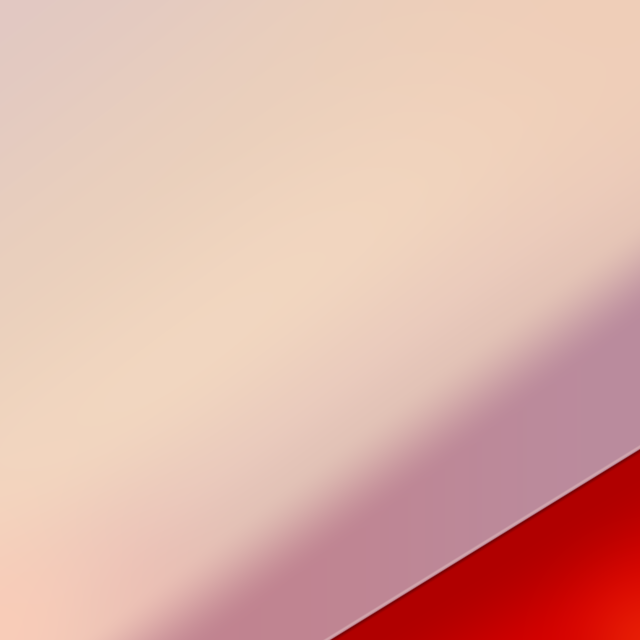
Reproduce this background procedurally as a three.js fragment shader.

```glsl
// Soft cream gradient with a diagonal mauve shadow and a glossy red corner.
varying vec2 vUv;

// Geometry, in canvas units
const float BAND_SLOPE = 0.75;               // tilt of the soft bands
const vec2 EDGE_START = vec2(0.516, 0.0);    // where the red edge meets the bottom
const float EDGE_SLOPE = 0.616;
const float EDGE_SOFTNESS = 0.0015;
const float RIM_WIDTH = 0.0035;
const float SEAM_WIDTH = 0.0045;

// Colours of the bands, from the shadow up to the top left corner
const vec3 MAUVE_ROSE = vec3(0.755, 0.515, 0.565);
const vec3 MAUVE_VIOLET = vec3(0.730, 0.545, 0.615);
const vec3 PENUMBRA = vec3(0.880, 0.755, 0.710);
const vec3 BLUSH = vec3(0.912, 0.788, 0.738);
const vec3 CREAM = vec3(0.946, 0.840, 0.752);
const vec3 SAND = vec3(0.918, 0.815, 0.738);
const vec3 PALE_LILAC = vec3(0.885, 0.785, 0.760);

// Accents
const vec3 PEACH = vec3(0.980, 0.800, 0.720);
const vec3 ROSE = vec3(0.930, 0.730, 0.700);
const vec3 APRICOT = vec3(0.935, 0.800, 0.715);
const vec3 RIM = vec3(0.840, 0.680, 0.700);
const vec3 SEAM = vec3(0.420, 0.000, 0.010);
const vec3 RED_DEEP = vec3(0.690, 0.000, 0.000);
const vec3 RED_BRIGHT = vec3(0.830, 0.000, 0.000);
const vec3 EMBER = vec3(0.910, 0.120, 0.020);

// Round falloff: 1 at the centre, fading with the given radius
float glow(vec2 p, vec2 center, float radius) {
  vec2 q = (p - center) / radius;
  return exp(-dot(q, q));
}

// Signed distance to the red edge, positive above it
float edgeDistance(vec2 p) {
  float height = p.y - EDGE_SLOPE * (p.x - EDGE_START.x);
  return height / sqrt(1.0 + EDGE_SLOPE * EDGE_SLOPE);
}

// Lit backdrop and the shadow that lies over it
vec3 backdrop(vec2 p) {
  float s = p.y - BAND_SLOPE * p.x;

  vec3 color = mix(PENUMBRA, BLUSH, smoothstep(-0.14, 0.02, s));
  color = mix(color, CREAM, smoothstep(-0.06, 0.22, s));
  color = mix(color, SAND, smoothstep(0.22, 0.56, s));
  color = mix(color, PALE_LILAC, smoothstep(0.45, 1.0, s));

  // Warm and rosy tints near the corners
  color = mix(color, APRICOT, 0.8 * glow(p, vec2(0.95, 1.0), 0.38));
  color = mix(color, ROSE, 0.55 * glow(p, vec2(0.24, 0.05), 0.16));
  color = mix(color, PEACH, 0.9 * glow(p, vec2(0.0, 0.0), 0.19));

  vec3 mauve = mix(MAUVE_ROSE, MAUVE_VIOLET, smoothstep(0.35, 1.0, p.x));
  float shadow = 1.0 - smoothstep(-0.255, -0.09, s);
  return mix(color, mauve, shadow);
}

// Red surface, brightening away from its edge
vec3 redSurface(vec2 p, float depth) {
  vec3 color = mix(RED_DEEP, RED_BRIGHT, smoothstep(0.03, 0.2, depth));
  color = mix(color, EMBER, glow(p, vec2(1.02, -0.01), 0.1));
  float seam = 1.0 - smoothstep(0.0, SEAM_WIDTH * 1.6, depth);
  return mix(color, SEAM, 0.85 * seam);
}

void main() {
  float d = edgeDistance(vUv);
  vec3 color = backdrop(vUv);

  // Thin light rim just above the red edge
  float rim = 1.0 - smoothstep(0.0, RIM_WIDTH, abs(d - RIM_WIDTH));
  color = mix(color, RIM, 0.8 * rim);

  float redMask = 1.0 - smoothstep(-EDGE_SOFTNESS, EDGE_SOFTNESS, d);
  color = mix(color, redSurface(vUv, -d), redMask);

  gl_FragColor = vec4(color, 1.0);
}
```
